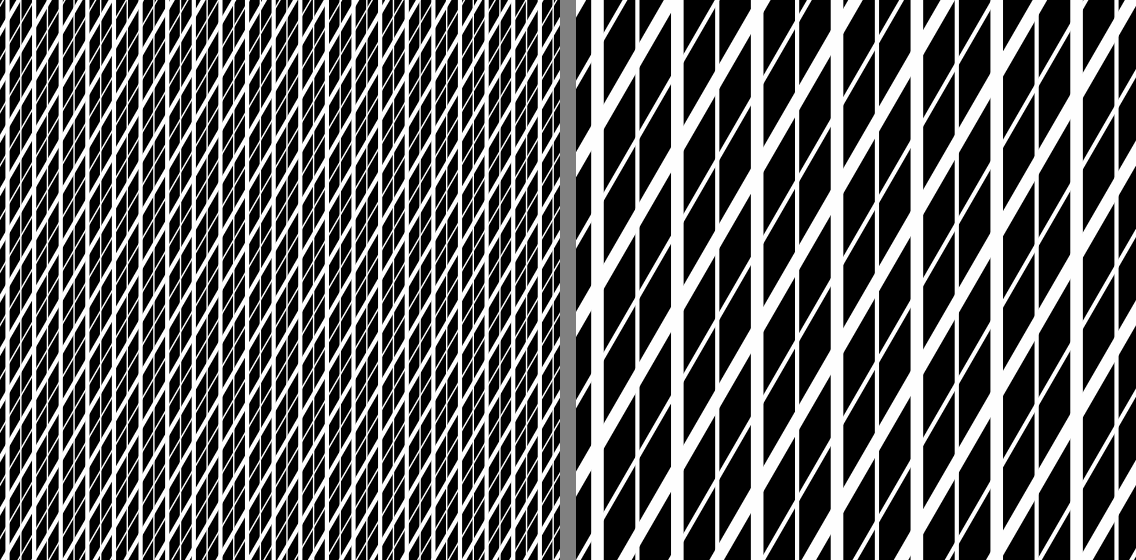
Left, the full canvas; right, a detail of the centre.
Reproduce this pattern procedurally as a WebGL 2 fragment shader.

```glsl
#version 300 es
precision highp float;

uniform vec2 u_resolution;
out vec4 fragColor;

// Lengths are fractions of the canvas height.
const float PERIOD = 0.04753;
const float THICK_WIDTH = 0.0075;
const float THIN_WIDTH = 0.0025;
const float UPRIGHT_ANGLE = radians(90.0);
const float SLANT_ANGLE = radians(60.0);
const float UPRIGHT_PHASE = 0.282; // in periods
const float SLANT_PHASE = 0.092;
const vec3 GROUND_COLOR = vec3(0.0);
const vec3 LINE_COLOR = vec3(0.995);

// Coverage of evenly spaced lines centred on multiples of PERIOD
float lines(float x, float width, float pixel) {
    float dist = abs(x - PERIOD * round(x / PERIOD));
    return clamp((0.5 * width - dist) / pixel + 0.5, 0.0, 1.0);
}

// Thick lines at the given angle, with a thin line midway between them
float lineFamily(vec2 p, float angle, float phase, float pixel) {
    vec2 normal = vec2(sin(angle), -cos(angle));
    float x = dot(p, normal) - phase * PERIOD;
    float thick = lines(x, THICK_WIDTH, pixel);
    float thin = lines(x - 0.5 * PERIOD, THIN_WIDTH, pixel);
    return max(thick, thin);
}

void main() {
    float pixel = 1.0 / u_resolution.y;
    vec2 p = gl_FragCoord.xy * pixel;

    float upright = lineFamily(p, UPRIGHT_ANGLE, UPRIGHT_PHASE, pixel);
    float slanted = lineFamily(p, SLANT_ANGLE, SLANT_PHASE, pixel);

    // Union of both families, blended over the ground
    float ink = 1.0 - (1.0 - upright) * (1.0 - slanted);
    fragColor = vec4(mix(GROUND_COLOR, LINE_COLOR, ink), 1.0);
}
```
